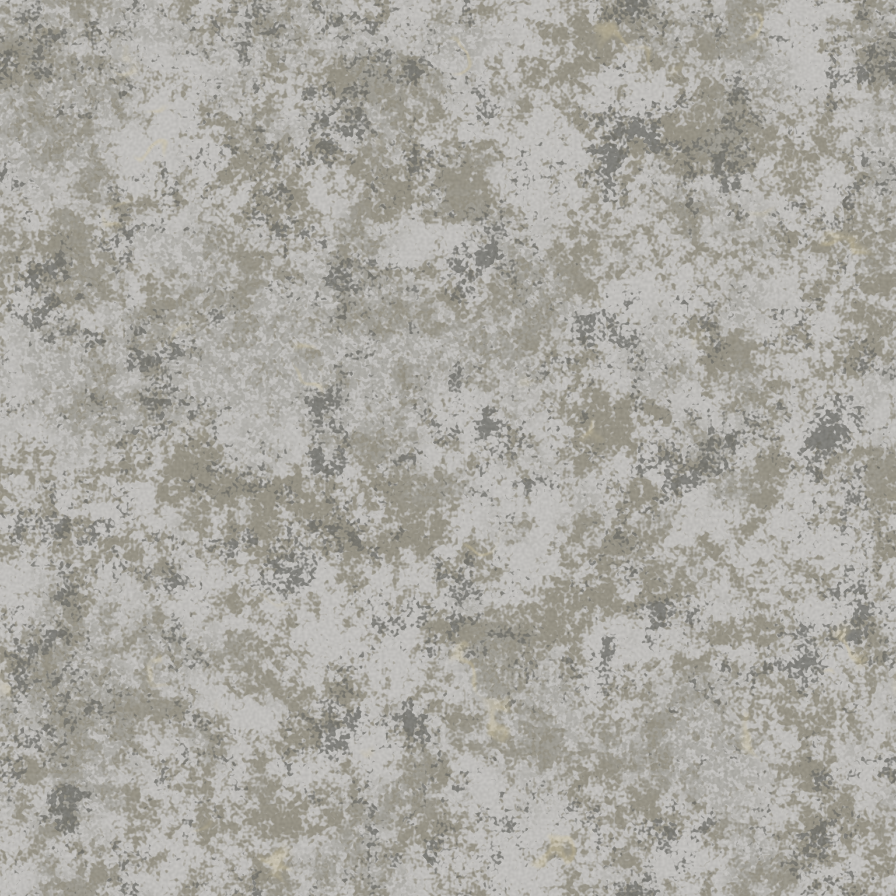
Give the GLSL for this texture, as a three.js fragment shader.

```glsl
// Weathered pale plaster: tan mottling, dark grey flecks and faint ochre wisps, tiling.
#define PATCH_REPEAT 8.0
#define STAIN_REPEAT 9.0
#define VEIL_REPEAT 4.0
#define GRAIN_REPEAT 256.0
#define ROUGHNESS 0.98
#define TAN_LEVEL 0.3
#define TAN_SOFTNESS 0.75
#define STAIN_STRENGTH 0.75
#define VEIL_STRENGTH 0.7
#define WISP_STRENGTH 0.4
#define GRAIN_STRENGTH 0.012

varying vec2 vUv;

const vec3 PALE = vec3(0.755, 0.75, 0.74);
const vec3 TAN = vec3(0.585, 0.57, 0.52);
const vec3 STAIN = vec3(0.42, 0.42, 0.40);
const vec3 VEIL = vec3(0.635, 0.63, 0.605);
const vec3 OCHRE = vec3(0.82, 0.77, 0.62);

// Unit gradient of a lattice point, wrapped to the period
vec2 gradientAt(vec2 cell, float period, float seed) {
  vec2 p = mod(cell, period) + seed * 17.0;
  vec3 h = fract(p.xyx * vec3(0.1031, 0.1030, 0.0973));
  h += dot(h, h.yzx + 33.33);
  float angle = 6.28318 * fract((h.x + h.y) * h.z);
  return vec2(cos(angle), sin(angle));
}

// Periodic gradient noise
float gradientNoise(vec2 uv, float period, float seed) {
  vec2 p = uv * period;
  vec2 cell = floor(p);
  vec2 f = p - cell;
  vec2 w = f * f * f * (f * (f * 6.0 - 15.0) + 10.0);
  vec2 e = vec2(1.0, 0.0);
  float a = dot(gradientAt(cell, period, seed), f);
  float b = dot(gradientAt(cell + e.xy, period, seed), f - e.xy);
  float c = dot(gradientAt(cell + e.yx, period, seed), f - e.yx);
  float d = dot(gradientAt(cell + e.xx, period, seed), f - e.xx);
  return mix(mix(a, b, w.x), mix(c, d, w.x), w.y);
}

// Octave sum scaled to roughly unit deviation
float fbm(vec2 uv, float period, int octaves, float gain, float seed) {
  float sum = 0.0;
  float power = 0.0;
  float amplitude = 1.0;
  for (int i = 0; i < 6; i++) {
    if (i >= octaves) break;
    sum += amplitude * gradientNoise(uv, period, seed + float(i));
    power += amplitude * amplitude;
    amplitude *= gain;
    period *= 2.0;
  }
  return 4.0 * sum / sqrt(power);
}

float softStep(float level, float softness, float value) {
  return smoothstep(level - softness, level + softness, value);
}

void main() {
  // Tan mottling with ragged, crumbling edges
  float mottling = fbm(vUv, PATCH_REPEAT, 6, ROUGHNESS, 1.0);
  vec3 color = mix(PALE, TAN, softStep(TAN_LEVEL, TAN_SOFTNESS, mottling));

  // Broad hazy areas, broken up by fine speckle
  float speckle = fbm(vUv, 64.0, 3, 1.2, 11.0);
  float haze = softStep(0.4, 0.8, fbm(vUv, VEIL_REPEAT, 4, 0.7, 21.0));
  color = mix(color, VEIL, VEIL_STRENGTH * haze * softStep(-0.2, 0.8, speckle));

  // Dark flecks that thicken inside stained spots
  float spots = fbm(vUv, STAIN_REPEAT, 3, 0.7, 31.0);
  float flecks = fbm(vUv, 32.0, 4, 1.15, 41.0);
  float stain = softStep(1.7, 0.75, spots + flecks);
  color = mix(color, STAIN, STAIN_STRENGTH * stain);

  // Rare ochre wisps along noise ridges
  float ridge = 1.0 - smoothstep(0.0, 0.35, abs(fbm(vUv, 12.0, 3, 0.5, 51.0)));
  float wisp = ridge * softStep(1.5, 0.4, fbm(vUv, 10.0, 2, 0.5, 61.0));
  color = mix(color, OCHRE, WISP_STRENGTH * wisp);

  // Fine surface grain
  color += GRAIN_STRENGTH * fbm(vUv, GRAIN_REPEAT, 1, 1.0, 71.0);
  gl_FragColor = vec4(color, 1.0);
}
```
